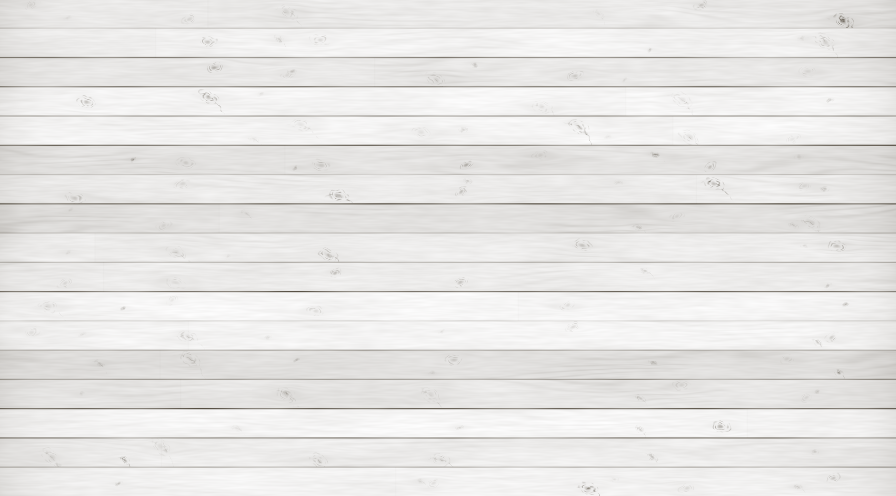
Give the GLSL for this texture, as a WebGL 2 fragment shader.

```glsl
#version 300 es
precision highp float;
// Whitewashed wall of seventeen horizontal boards with thin uneven seams.
// Stretched gradient noise makes the fibres and growth rings; hashed cells
// scatter faint knots and cracks, and the knots bend the grain around them.

uniform vec2 u_resolution;
out vec4 outColor;

const float BOARDS = 16.95;

// Darkness of each board and of the seam under it, from the top down
const float boardShade[17] = float[](.042, .022, .052, .008, .010, .078, .040, .092,
    .034, .034, .000, .012, .086, .068, .004, .036, .016);
const float seamShade[17] = float[](.12, .34, .36, .28, .38, .10, .44, .13,
    .18, .42, .10, .20, .22, .42, .32, .20, .0);

vec2 hash2(vec2 p) {
    vec3 q = fract(p.xyx * vec3(.1031, .1030, .0973));
    q += dot(q, q.yzx + 33.33);
    return fract((q.xx + q.yz) * q.zy);
}

float corner(vec2 cell, vec2 offset, vec2 f) {
    float angle = 6.2832 * hash2(cell + offset).x;
    return dot(vec2(cos(angle), sin(angle)), f - offset);
}

float gradientNoise(vec2 p) {
    vec2 i = floor(p), f = p - i;
    vec2 s = f * f * f * (f * (f * 6. - 15.) + 10.);
    return mix(mix(corner(i, vec2(0, 0), f), corner(i, vec2(1, 0), f), s.x),
               mix(corner(i, vec2(0, 1), f), corner(i, vec2(1, 1), f), s.x), s.y);
}

// Antialiased coverage of a line with the given half width
float lineCover(float d, float halfWidth, float px) {
    return clamp((halfWidth + .5 * px - abs(d)) / px, 0., min(1., 2. * halfWidth / px));
}

// Knot darkness in x, vertical bending of the grain in y
vec2 knots(vec2 p, float row, float px) {
    vec2 result = vec2(0);
    for (int layer = 0; layer < 2; layer++) {
        float cellWidth = layer == 0 ? 4.3 : 6.1;
        float cell = floor(p.x / cellWidth);
        vec2 id = vec2(cell + 13. * float(layer), row * 3. + 71. * float(layer));
        vec2 place = hash2(id), kind = hash2(id + 47.3);
        if (kind.x > .62) continue;

        float size = (layer == 0 ? .8 : .4) * mix(.7, 1.2, kind.y);
        vec2 d = p - vec2((cell + .25 + .5 * place.x) * cellWidth, .2 + .6 * place.y);
        vec2 reach = d * vec2(1.1, 3.) / size;
        float bend = exp(-dot(reach, reach));
        float tilt = (kind.y - .5) * 1.4;
        vec2 e = mat2(cos(tilt), -sin(tilt), sin(tilt), cos(tilt)) * d / size;
        float wobble = .12 * gradientNoise(d * 5. + id);
        float r = length(e * vec2(.8, 1.4)) + wobble;
        float soft = px / size;

        // Broken rings around a small dark core
        float broken = smoothstep(-.25, .35, gradientNoise(d * 7. + id * 1.7));
        float ring = (lineCover(r - .2, .02, soft) + .5 * lineCover(r - .31, .02, soft)) * broken;
        float core = 1. - smoothstep(.0, .13 + soft, r);

        // A few knots trail a thin curved crack
        float crack = lineCover(e.y - .5 * e.x * e.x + wobble, .015, soft)
            * smoothstep(.9, .2, abs(e.x - .2)) * step(.65, kind.y) * broken;
        float strength = mix(.07, .34, pow(place.x, 3.));
        result.x += strength * (ring + .7 * core + 1.2 * crack) + .016 * bend;
        result.y -= .75 * d.y * bend;
    }
    return result;
}

void main() {
    vec2 uv = gl_FragCoord.xy / u_resolution;
    float px = BOARDS / u_resolution.y;
    vec2 p = vec2(uv.x * u_resolution.x / u_resolution.y, 1. - uv.y) * BOARDS + vec2(0, .035);
    float row = clamp(floor(p.y), 0., 16.);
    vec2 local = vec2(p.x, p.y - row);
    vec2 knot = knots(local, row, px);

    // Grain coordinates differ on every board
    vec2 g = vec2(p.x + row * 37.7, local.y + knot.y + row * 5.3);
    float rings = 3.6 * g.y + 3.2 * gradientNoise(g * vec2(.14, 1.1));
    float ringLine = pow(.5 + .5 * sin(6.2832 * rings), 3.);
    float ringMask = smoothstep(-.1, .4, gradientNoise(g * vec2(.16, .9) + 50.));
    float fibre = gradientNoise(g * vec2(.5, 7.)) + gradientNoise(g * vec2(1.6, 15.));
    float cloud = gradientNoise(g * vec2(.22, 1.1) + 90.);

    float shade = boardShade[int(row)];
    shade += (.016 + .35 * shade) * ringLine * ringMask;
    shade += .026 * fibre + .03 * cloud + knot.x;

    // Slight change of tone at a butt joint
    float joint = p.x - (3. + 25. * hash2(vec2(row, 8.)).x);
    shade += .016 * (hash2(vec2(row, 21.)).x - .5) * clamp(joint / px + .5, 0., 1.);
    shade += .012 * lineCover(joint, .02, px);

    // Seam at the nearest board edge, with a soft shadow
    float edge = floor(p.y + .5);
    float seamDark = seamShade[int(clamp(edge - 1., 0., 16.))] * step(.5, edge);
    float seamWear = .9 + .7 * gradientNoise(vec2(p.x * .35, edge * 7.3));
    float d = p.y - edge;
    shade += seamDark * seamWear * (1.15 * lineCover(d, .021, px) + .03 * exp(-abs(d) * 14.));

    // Dirt gathers toward the sides and corners
    vec2 side = abs(uv - .5) * 2.;
    shade += .06 * pow(side.x, 14.) + .025 * pow(side.x * side.y, 3.);

    vec3 paint = vec3(.968, .966, .965) - shade * vec3(.96, 1., 1.07);
    outColor = vec4(clamp(paint, 0., 1.), 1.);
}
```
